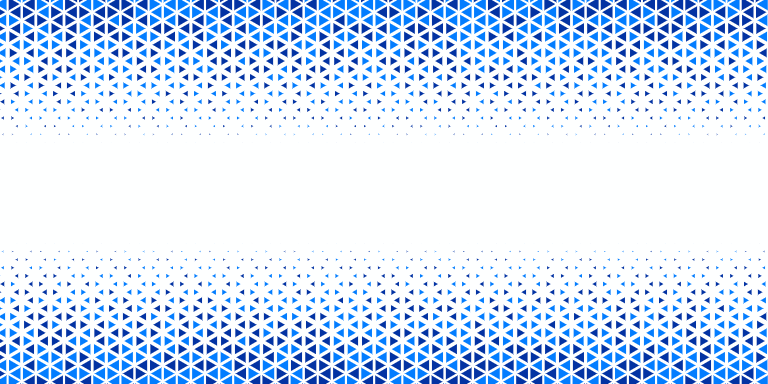
Give the GLSL for this background, as a Shadertoy shader.

```glsl
// Two halftone bands of blue triangles on white, fading towards the middle.
// The canvas is folded about a horizontal axis into one equilateral lattice;
// each triangle shrinks about its centroid and takes a random one of two blues.

#define COLUMN_WIDTH 0.03671   // triangle altitude, in canvas heights
#define COLUMN_SHIFT 0.30      // lattice offset from the centre, in columns
#define FOLD_Y       0.4977    // axis between the two bands
#define FIRST_ROW    0.1526    // distance of row zero from the axis
#define FADE_START   0.130     // distance at which triangles vanish
#define FADE_LENGTH  0.372     // distance over which they grow
#define MAX_SCALE    0.79      // largest triangle relative to its cell
#define GROWTH       0.82      // exponent of the growth
#define DARK_SHARE   0.46      // fraction of dark triangles

const vec3 PAPER = vec3(0.997, 1.0, 1.0);
const vec3 NAVY  = vec3(0.01, 0.20, 0.64);
const vec3 AZURE = vec3(0.01, 0.49, 1.0);

float hash(vec2 p) {
    return fract(sin(dot(p, vec2(127.1, 311.7))) * 43758.5453);
}

// Signed distance to a triangle pointing to -x, centred on its centroid
float triangleDistance(vec2 p, float inradius) {
    return max(p.x, 0.866 * abs(p.y) - 0.5 * p.x) - inradius;
}

void mainImage(out vec4 fragColor, in vec2 fragCoord) {
    float pixel = 1.0 / iResolution.y;
    float x = (fragCoord.x - 0.5 * iResolution.x) * pixel;
    float y = fragCoord.y * pixel - FOLD_Y;
    float side = y < 0.0 ? -1.0 : 1.0;
    float rowHeight = COLUMN_WIDTH / sqrt(3.0);

    // Lattice coordinates: columns across, half triangle sides outwards
    vec2 grid = vec2(x / COLUMN_WIDTH - COLUMN_SHIFT,
                     (abs(y) - FIRST_ROW) / rowHeight);
    vec2 cell = floor(grid);
    vec2 local = grid - cell;

    // The cell's diagonal separates triangles of neighbouring rows
    bool pointsLeft = mod(cell.x + cell.y, 2.0) < 0.5;
    float fromTip = pointsLeft ? local.x : 1.0 - local.x;
    if (local.y > fromTip) {
        cell.y += 1.0;
        local.y -= 1.0;
        fromTip = 1.0 - fromTip;
    }

    // Size grows with the distance of the row from the axis
    float rowDistance = FIRST_ROW + cell.y * rowHeight;
    float growth = clamp((rowDistance - FADE_START) / FADE_LENGTH, 0.0, 1.0);
    float inradius = MAX_SCALE * pow(growth, GROWTH) * COLUMN_WIDTH / 3.0;

    // Smooth edge; triangles below a pixel fade instead of vanishing abruptly
    vec2 p = vec2((fromTip - 2.0 / 3.0) * COLUMN_WIDTH, local.y * rowHeight);
    float coverage = clamp(0.5 - triangleDistance(p, inradius) / pixel, 0.0, 1.0);
    coverage *= min(1.0, 2.0 * inradius / pixel);

    float pick = hash(vec2(cell.x, side * (cell.y + 40.0)));
    vec3 ink = pick < DARK_SHARE ? NAVY : AZURE;
    fragColor = vec4(mix(PAPER, ink, coverage), 1.0);
}
```
